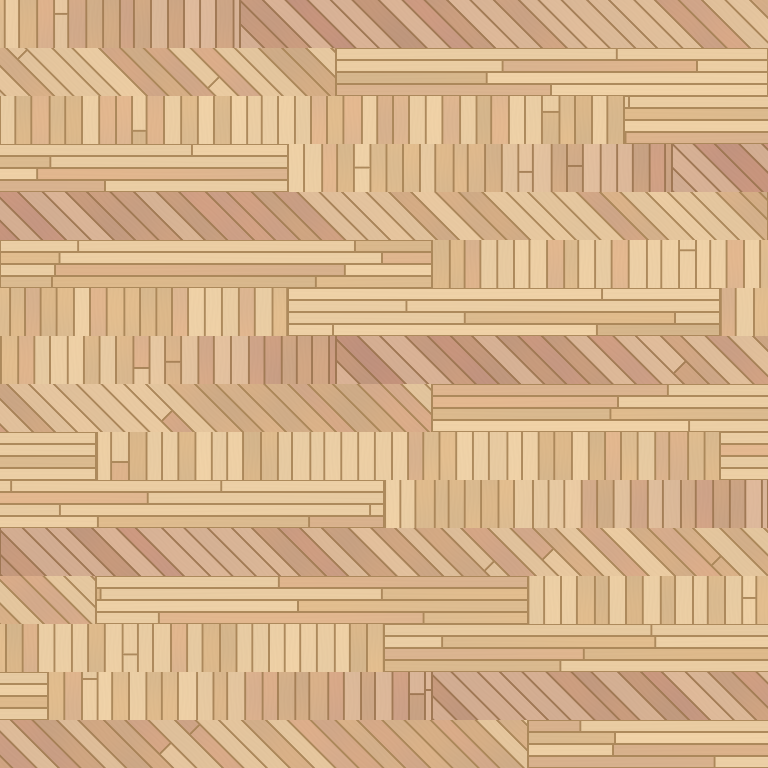
A Shadertoy shader for this pattern:

```glsl
// Strip parquet: sixteen rows of level, upright and diagonal wooden slats.

float hash(vec2 p) {
    return fract(sin(dot(p, vec2(127.1, 311.7))) * 43758.5453);
}

// Uneven cuts near each integer: x = piece index, y = distance to the cut
vec2 cutPieces(float t, float jitter, float seed) {
    float k = floor(t + 0.5);
    float offset = t - k - jitter * (hash(vec2(k, seed)) - 0.5);
    return vec2(offset < 0.0 ? k - 1.0 : k, abs(offset));
}

// Sections along the strip: x = start, y = length, z = 0 level, 1 upright, 2 diagonal
vec3 findSection(float m) {
    if (m < 9.0) return vec3(0, 9, 0);
    if (m < 22.0) return vec3(9, 13, 1);
    if (m < 31.0) return vec3(22, 9, 0);
    if (m < 39.0) return vec3(31, 8, 1);
    return vec3(39, 18, 2);
}

vec3 woodTone(float pick, float shade) {
    vec3 light = vec3(0.925, 0.810, 0.645);
    vec3 tan_ = vec3(0.865, 0.730, 0.555);
    vec3 peach = vec3(0.870, 0.710, 0.560);
    vec3 tone = pick < 0.48 ? light : pick < 0.80 ? tan_ : peach;
    return tone * (0.975 + 0.04 * shade);
}

void mainImage(out vec4 fragColor, in vec2 fragCoord) {
    vec2 uv = fragCoord / iResolution.xy;
    vec2 grid = vec2(uv.x, 1.0 - uv.y) * 16.0;
    float pixel = 16.0 / iResolution.y;

    // One long strip, wrapped row by row from the top
    float y = 1.0 - fract(grid.y);
    float strip = floor(grid.y) * 16.0 + grid.x + 34.0;
    float m = mod(strip, 57.0);
    vec3 section = findSection(m);
    float x = m - section.x;
    float seed = floor(strip / 57.0) * 5.7 + section.x * 0.37;
    float seam = min(x, section.y - x);

    vec2 id;
    float along, across;
    if (section.z < 0.5) {
        // Level boards: four lanes with staggered ends
        float lane = floor(y * 4.0);
        float laneSeed = seed + lane * 3.1;
        vec2 board = cutPieces(x / 5.4 + hash(vec2(lane, seed)), 0.5, laneSeed);
        seam = min(seam, abs(y * 4.0 - floor(y * 4.0 + 0.5)) / 4.0);
        seam = min(seam, board.y * 5.4);
        id = vec2(board.x, laneSeed);
        along = x / 5.4;
        across = y;
    } else {
        // Upright or diagonal slats, a few of them cut across
        bool diagonal = section.z > 1.5;
        float pitch = 0.342;
        across = diagonal ? (x + y) * 0.7071 : x;
        vec2 slat = cutPieces(across / pitch, 0.18, seed);
        float span = diagonal ? 1.4142 : 1.0;
        float middle = (slat.x + 0.5) * pitch;
        along = diagonal ? (y - x) * 0.7071 + middle : y;
        seam = min(seam, slat.y * pitch);
        id = vec2(slat.x, seed);
        if (hash(id + 4.3) < 0.08) {
            float cut = along - span * mix(0.1, 0.9, hash(id + 8.7));
            seam = min(seam, abs(cut));
            id += cut > 0.0 ? 0.5 : 0.0;
        }
    }

    // Slat colour, with a soft drift and fine grain
    float pick = hash(id + 1.9);
    vec3 color = woodTone(pick, hash(id + 6.1));
    if (section.z > 1.5) {
        color *= pick < 0.48 ? vec3(0.98, 0.97, 0.97) : vec3(0.965, 0.94, 0.96);
    }
    float drift = sin(along * 3.0 + 6.283 * hash(id + 2.6));
    color += drift * (pick < 0.48 ? 0.004 : 0.014) * vec3(1.0, 0.3, -0.3);
    float grain = sin(across * 67.0 + 2.0 * sin(along * 5.0 + pick * 40.0));
    grain += 0.6 * sin(across * 113.0 + along * 3.0);
    color += 0.004 * grain;

    // Dark joints
    float line = 1.0 - smoothstep(0.020 - 0.5 * pixel, 0.020 + 0.5 * pixel, seam);
    color = mix(color, vec3(0.665, 0.525, 0.345), line * 0.95);

    // Rosy patch where upright slats meet the diagonal ones
    float rosy = smoothstep(33.0, 39.5, m) * (1.0 - smoothstep(40.0, 53.0, m));
    color *= mix(vec3(1.0), vec3(0.925, 0.875, 0.925), rosy);

    fragColor = vec4(color, 1.0);
}
```
